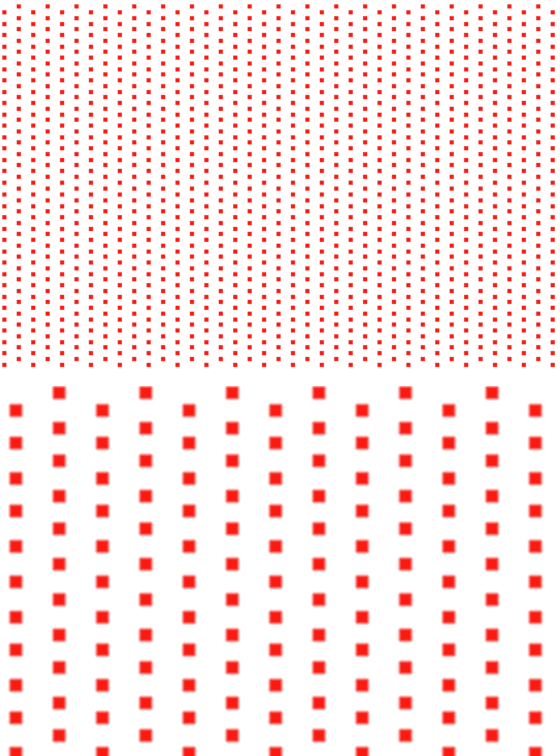
Top, the full canvas; bottom, a detail of the centre.
Write a WebGL 1 fragment shader that draws this pattern.

```glsl
precision highp float;
// Small red squares with softened corners on white, staggered like a checkerboard.
// Columns are evenly spaced; rows mirror about a middle line and come in bands
// of four, with a slightly tighter gap between one band and the next.

uniform vec2 u_resolution;

// Lengths are in design units: the canvas is DESIGN_WIDTH units wide.
const float DESIGN_WIDTH = 768.0;
const float FIRST_COLUMN = 6.0;
const float COLUMN_PITCH = 19.79;
const float MIDDLE_LINE = 252.8;    // height of the mirror line
const float ROW_PITCH = 8.1;        // spacing inside a band
const float BAND_ROWS = 4.0;
const float BAND_SQUEEZE = 1.33;    // spacing lost between bands
const float HALF_ROWS = 32.0;       // rows on each side of the middle
const float DOT_HALF = 2.82;
const float DOT_CORNER = 0.9;
const float EDGE_BLUR = 1.2;
const vec3 PAPER = vec3(1.0);
const vec3 INK = vec3(0.975, 0.10, 0.07);

float roundedSquare(vec2 p, float halfSize, float corner) {
  vec2 q = abs(p) - halfSize + corner;
  return length(max(q, 0.0)) + min(max(q.x, q.y), 0.0) - corner;
}

// Signed distance of a row from the middle line, squeezed between bands.
float rowOffset(float row) {
  float h = row + 0.5;
  float steps = abs(h);
  return sign(h) * (ROW_PITCH * steps - BAND_SQUEEZE * floor(steps / BAND_ROWS));
}

void main() {
  float unitsPerPixel = DESIGN_WIDTH / u_resolution.x;
  vec2 p = gl_FragCoord.xy * unitsPerPixel;
  float down = MIDDLE_LINE - p.y;

  // Nearest column
  float column = floor((p.x - FIRST_COLUMN) / COLUMN_PITCH + 0.5);
  float dx = p.x - FIRST_COLUMN - column * COLUMN_PITCH;

  // Closest dot among neighbouring rows; rows alternate between columns
  float meanPitch = ROW_PITCH - BAND_SQUEEZE / BAND_ROWS;
  float nearestRow = floor(down / meanPitch);
  float dist = DESIGN_WIDTH;
  for (int i = -1; i <= 1; i++) {
    float row = nearestRow + float(i);
    bool staggered = mod(row + column, 2.0) > 0.5;
    bool inside = row >= -HALF_ROWS && row < HALF_ROWS;
    if (staggered && inside) {
      vec2 local = vec2(dx, down - rowOffset(row));
      dist = min(dist, roundedSquare(local, DOT_HALF, DOT_CORNER));
    }
  }

  // Soft edge, never thinner than a pixel
  float blur = max(EDGE_BLUR, 0.75 * unitsPerPixel);
  float coverage = 1.0 - smoothstep(-blur, blur, dist);
  gl_FragColor = vec4(mix(PAPER, INK, coverage), 1.0);
}
```
